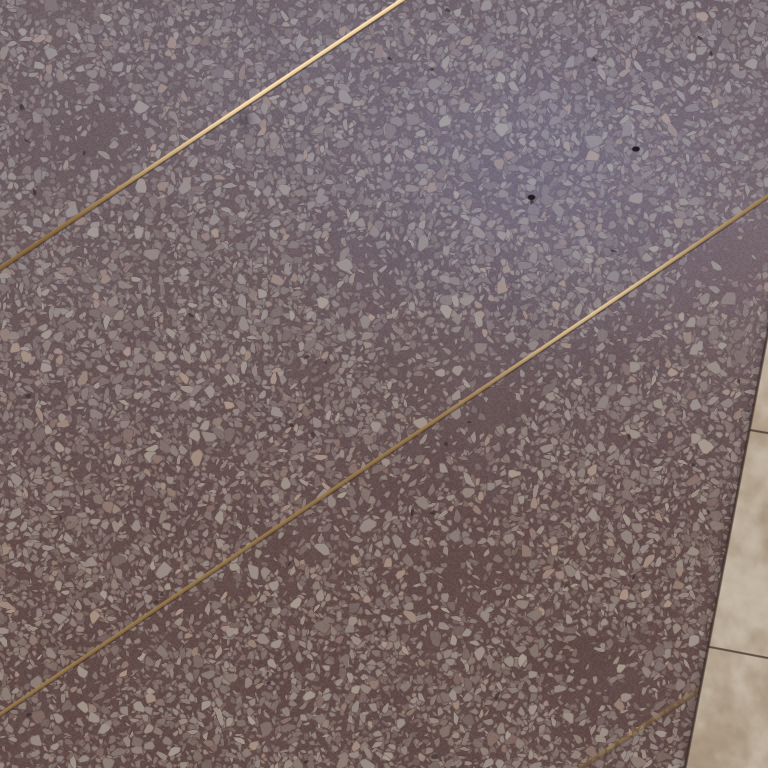
A three.js fragment shader for this texture:

```glsl
varying vec2 vUv;

vec3 hash3(vec2 p) {
  vec3 q = fract(p.xyx * vec3(0.1031, 0.1030, 0.0973));
  q += dot(q, q.yxz + 33.33);
  return fract((q.xxy + q.yzz) * q.zyx);
}

float blob(vec2 p, vec2 center, vec2 size) {
  vec2 d = (p - center) / size;
  return exp(-dot(d, d));
}

float waves(vec2 p) {
  float sum = 0.0, amp = 0.5;
  for (int i = 0; i < 4; i++) {
    sum += amp * sin(p.x + 1.3 * sin(p.y)) * cos(p.y + 0.7 * sin(p.x));
    p = mat2(1.5, 1.1, -1.1, 1.5) * p + 2.3;
    amp *= 0.55;
  }
  return sum;
}

// Angular stone chips: x is coverage, y is tone, z is hue, w is the cement rim
vec4 chips(vec2 p, float scale, float density, float size) {
  vec4 found = vec4(0.0);
  vec2 g = p * scale;
  for (int j = -1; j <= 1; j++) {
    for (int i = -1; i <= 1; i++) {
      vec2 cell = floor(g) + vec2(float(i), float(j));
      vec3 r = hash3(cell + scale);
      vec3 s = hash3(cell + scale * 3.0 + 17.0);
      if (s.x > density) continue;
      vec2 d = g - cell - 0.1 - 0.8 * r.xy;
      float a = r.z * 6.2832;
      d = mat2(cos(a), sin(a), -sin(a), cos(a)) * d;
      d *= vec2(0.82, 1.0 + 1.3 * s.y * s.y);
      float edge = 0.74 * length(d);
      for (int k = 0; k < 5; k++) {
        float turn = float(k) * 1.2566 + 0.65 * sin(s.z * 40.0 + float(k) * 2.4);
        edge = max(edge, dot(d, vec2(cos(turn), sin(turn))));
      }
      edge = (edge - size * (0.55 + 0.75 * r.x * r.y + 0.3 * s.z)) / scale;
      float cover = 1.0 - smoothstep(-0.0012, 0.0011, edge);
      if (cover > found.x) found.xyz = vec3(cover, fract(s.z * 7.3 + r.x), fract(s.y * 9.1 + r.z));
      found.w = max(found.w, 1.0 - smoothstep(0.0002, 0.0022, edge));
    }
  }
  return found;
}

// Brass divider with a dark lower lip
vec3 brass(vec3 under, float d, float width, float shine, float strength) {
  float lip = 1.0 - smoothstep(0.0, 0.0025, abs(d + width) - 0.0006);
  under = mix(under, vec3(0.21, 0.15, 0.12), 0.55 * lip * strength);
  float body = 1.0 - smoothstep(-0.0011, 0.0011, abs(d) - width);
  vec3 gold = mix(vec3(0.53, 0.41, 0.24), vec3(0.95, 0.84, 0.65), shine);
  gold *= 0.9 + 0.2 * smoothstep(-width, width, d);
  return mix(under, gold, body * strength);
}

vec3 marble(vec2 p) {
  float cloud = waves(p * vec2(26.0, 17.0) + 2.0) + 0.4 * waves(p * 60.0);
  vec3 c = mix(vec3(0.65, 0.58, 0.50), vec3(0.75, 0.70, 0.63), smoothstep(-0.7, 0.5, cloud));
  c += 0.03 * smoothstep(0.43, 0.45, p.y) + 0.025 * waves(p * 130.0);
  float joint = min(abs(p.y - 0.44 + 0.17 * (p.x - 0.977)), abs(p.y - 0.158 + 0.19 * (p.x - 0.922)));
  return mix(c, vec3(0.27, 0.22, 0.19), 0.8 * (1.0 - smoothstep(0.0003, 0.0024, joint)));
}

void main() {
  vec2 p = vUv;
  float upper = (p.y - 0.651 - 0.667 * p.x) / 1.202;
  float middle = (p.y - 0.070 - 0.675 * p.x) / 1.207;
  float lower = (p.y - 0.66 * (p.x - 0.755)) / 1.198;
  float border = (p.x - 0.892 - 0.19 * p.y) / 1.018;

  // Cement tint and cool reflected light
  float sheen = blob(p, vec2(0.71, 0.78), vec2(0.27, 0.21));
  vec3 cement = mix(vec3(0.38, 0.295, 0.285), vec3(0.43, 0.37, 0.39), smoothstep(0.15, 0.9, p.y));
  cement += vec3(0.03, 0.06, 0.11) * sheen;
  cement += vec3(0.035, 0.03, 0.03) * blob(p, vec2(1.0, 0.67), vec2(0.2, 0.16));
  cement += vec3(0.01, 0.02, 0.035) * blob(p, vec2(0.35, 0.95), vec2(0.2, 0.15));
  cement += 0.012 * waves(p * 19.0) + 0.035 * (hash3(floor(p * 384.0)).x - 0.5);

  // Bare patches thin out the stones
  float bare = blob(p, vec2(0.11, 0.82), vec2(0.09, 0.08));
  bare += blob(p, vec2(0.48, 0.66), vec2(0.06, 0.05));
  bare += blob(p, vec2(0.60, 0.52), vec2(0.08, 0.05));
  bare += blob(p, vec2(0.59, 0.27), vec2(0.08, 0.08));
  bare += blob(p, vec2(0.77, 0.13), vec2(0.07, 0.06));
  bare += blob(p, vec2(0.97, 0.67), vec2(0.08, 0.06));
  bare += 0.7 * exp(-pow((middle + 0.035) / 0.03, 2.0));
  float density = clamp(0.84 - 0.6 * bare + 0.22 * waves(p * 15.0 + 1.0), 0.15, 0.95);

  // Small slivers first, larger stones over them
  vec3 floorColor = cement;
  for (int i = 0; i < 3; i++) {
    float layer = float(i);
    vec4 chip = chips(p + layer * 0.37, 112.0 - 22.0 * layer, density * (0.9 - 0.1 * layer), 0.33 + 0.01 * layer);
    vec3 stone = mix(vec3(0.60, 0.55, 0.53), vec3(0.66, 0.61, 0.56), chip.z);
    stone = mix(stone, vec3(0.67, 0.55, 0.49), 0.6 * step(0.88, chip.z));
    stone += vec3(-0.01, 0.01, 0.05) * smoothstep(0.3, 0.9, p.y) + vec3(0.0, 0.02, 0.04) * sheen;
    stone = mix(cement, stone, 0.36 + 0.7 * chip.y);
    floorColor = mix(floorColor, cement * 0.94, chip.w * 0.55);
    floorColor = mix(floorColor, stone, chip.x * (0.76 + 0.1 * layer));
  }

  // Sparse dark grains
  vec4 grain = chips(p + 0.61, 38.0, 0.025, 0.11);
  floorColor = mix(floorColor, vec3(0.21, 0.17, 0.17), 0.7 * grain.x);
  float specks = blob(p, vec2(0.828, 0.806), vec2(0.006, 0.004)) + blob(p, vec2(0.692, 0.743), vec2(0.006, 0.004));
  floorColor = mix(floorColor, vec3(0.12, 0.11, 0.13), smoothstep(0.3, 0.7, specks));
  floorColor = mix(floorColor, vec3(0.30, 0.28, 0.30), 0.7 * blob(p, vec2(0.319, 0.844), vec2(0.009)));

  // Three dividers, then the marble edge
  floorColor = brass(floorColor, upper, 0.0025, smoothstep(0.05, 0.34, p.x), 1.0);
  floorColor = brass(floorColor, middle, 0.0023, 0.1 + 0.7 * blob(p, vec2(0.79, 0.60), vec2(0.17)), 0.95);
  floorColor = brass(floorColor, lower, 0.0032, 0.0, 0.45);
  floorColor *= 1.0 - 0.15 * smoothstep(-0.015, 0.0, border);
  vec3 color = mix(floorColor, marble(p), smoothstep(-0.0012, 0.0012, border));
  color = mix(color, vec3(0.22, 0.16, 0.15), 0.75 * (1.0 - smoothstep(0.0005, 0.003, abs(border))));
  gl_FragColor = vec4(color, 1.0);
}
```
